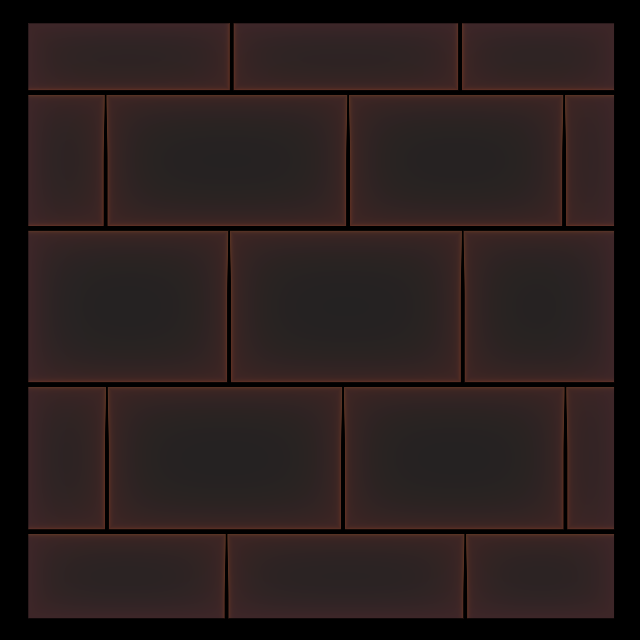
A Shadertoy shader for this pattern:

```glsl
const vec2 PANEL_LO = vec2(0.0443, 0.0339);
const vec2 PANEL_HI = vec2(0.9596, 0.9635);

const int BEDS = 4;                  // horizontal mortar lines
const int JOINTS = 3;                // vertical joints per course
const float FIRST_BED = 0.1693;
const float COURSE_PITCH = 0.2287;
const float JOINT_PITCH = 0.36;
const float EVEN_START = 0.36;
const float ODD_START = 0.17;

const float BED_HALF = 0.0037;
const float JOINT_HALF_TOP = 0.0014;
const float JOINT_HALF_LOW = 0.0031;
const float TAPER_DEPTH = 0.11;

const float GLOW_REACH = 0.036;
const float RIM_REACH = 0.0028;
const vec3 STONE = vec3(0.133, 0.133, 0.132);
const vec3 GLOW = vec3(0.242, 0.145, 0.140);
const vec3 BORDER_TINT = vec3(0.000, 0.004, 0.018);
const vec3 RIM_TOP = vec3(0.130, 0.070, 0.000);
const vec3 RIM_LOW = vec3(0.155, 0.052, 0.000);

// Small irregularities of the courses and joints
const float BED_SHIFT[BEDS] = float[](0.0, 0.0011, 0.0164, 0.0);
const vec3 JOINT_SHIFT[BEDS + 1] = vec3[](
    vec3(-0.006, 0.007, 0.0),
    vec3(-0.003, 0.006, -0.0065),
    vec3(-0.002, 0.003, 0.0),
    vec3(-0.005, 0.014, -0.0085),
    vec3(0.002, -0.001, 0.0));

float bedY(int bed) {
    float shift = bed >= 0 && bed < BEDS ? BED_SHIFT[bed] : 0.0;
    return FIRST_BED + COURSE_PITCH * float(bed) + shift;
}

float jointX(int course, int joint) {
    float start = course % 2 == 0 ? EVEN_START : ODD_START;
    return start + JOINT_PITCH * float(joint) + JOINT_SHIFT[course][joint];
}

float min4(vec4 v) {
    return min(min(v.x, v.y), min(v.z, v.w));
}

void mainImage(out vec4 fragColor, in vec2 fragCoord) {
    vec2 p = fragCoord / iResolution.xy;
    float pixel = 1.0 / min(iResolution.x, iResolution.y);

    // Course holding this point
    int course = 0;
    for (int i = 0; i < BEDS; i++) {
        course += int(step(bedY(i), p.y));
    }
    float bottom = bedY(course - 1);
    float top = bedY(course);

    // Neighbouring joints
    float left = -1.0;
    float right = 2.0;
    for (int i = 0; i < JOINTS; i++) {
        float x = jointX(course, i);
        if (x <= p.x) left = max(left, x);
        else right = min(right, x);
    }

    // Distances to the mortar and to the panel border: left, right, bottom, top
    float depth = top - p.y;
    float jointHalf = mix(JOINT_HALF_TOP, JOINT_HALF_LOW,
                          smoothstep(0.0, TAPER_DEPTH, depth));
    vec4 mortar = vec4(p.x - left, right - p.x, p.y - bottom, depth)
                - vec4(jointHalf, jointHalf, BED_HALF, BED_HALF);
    vec4 border = vec4(p.x - PANEL_LO.x, PANEL_HI.x - p.x,
                       p.y - PANEL_LO.y, PANEL_HI.y - p.y);
    vec4 edge = max(min(mortar, border), 0.0);

    // Soft glow from all four sides of the visible brick
    vec4 shade = 1.0 - exp(-edge / GLOW_REACH);
    float glow = 1.0 - shade.x * shade.y * shade.z * shade.w;
    vec3 color = mix(STONE, GLOW, glow);
    color += BORDER_TINT * exp(-max(min4(border), 0.0) / GLOW_REACH);

    // Bright rim along the mortar, redder towards the foot of a course
    float rim = exp(-max(min4(mortar), 0.0) / RIM_REACH);
    color += rim * mix(RIM_LOW, RIM_TOP, (p.y - bottom) / (top - bottom));

    // Black mortar and surround
    float inside = min(min4(mortar), min4(border));
    color *= smoothstep(-0.5 * pixel, 0.5 * pixel, inside);
    fragColor = vec4(color, 1.0);
}
```
